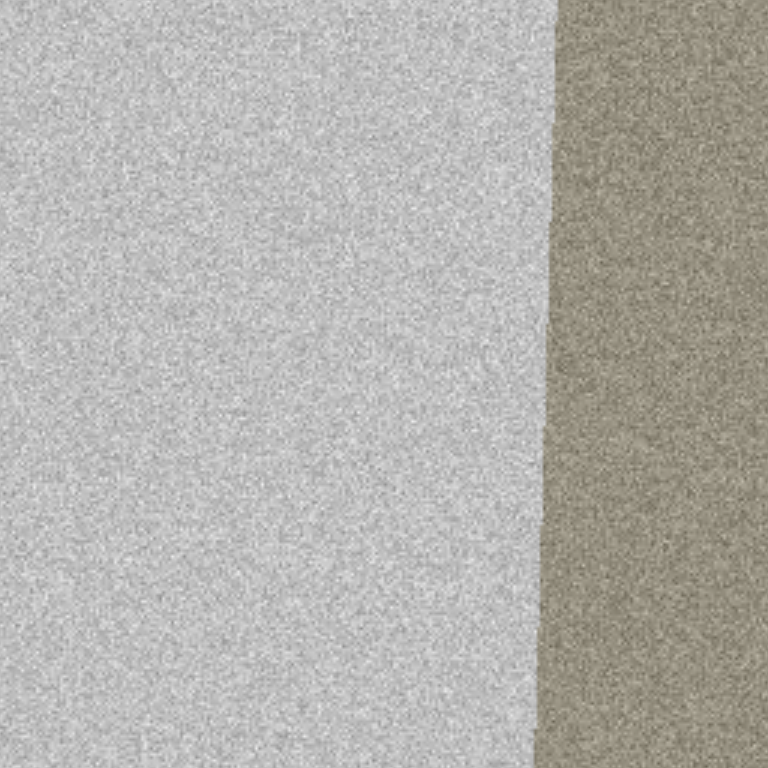
A Shadertoy shader for this texture:

```glsl
// Two grainy flat materials, pale grey and khaki, split by a slightly leaning edge.
// Colours are evaluated on a coarse cell grid (noise grain plus stair-stepped edge)
// and blended bilinearly, so grain and steps scale with the canvas.

const float CELLS = 256.0;          // grid cells across the canvas
const float EDGE_TOP = 186.217;     // edge column at the top of the canvas, in cells
const float EDGE_SLOPE = 0.02976;   // columns the edge moves left per row downward
const vec3 PALE_GREY = vec3(0.749, 0.749, 0.749);
const vec3 KHAKI = vec3(0.587, 0.565, 0.503);
const float GRAIN = 0.058;          // standard deviation of brightness per cell

float hash(vec2 p) {
    vec3 q = fract(p.xyx * vec3(0.1031, 0.1030, 0.0973));
    q += dot(q, q.yzx + 33.33);
    return fract((q.x + q.y) * q.z);
}

// Sum of four uniform values: near-normal, zero mean, unit deviation
float normalNoise(vec2 cell) {
    float sum = 0.0;
    for (int i = 0; i < 4; i++) {
        sum += hash(cell + float(i) * vec2(317.0, 521.0));
    }
    return (sum - 2.0) * sqrt(3.0);
}

vec3 cellColor(vec2 cell) {
    // Whole-cell edge position gives the regular stair steps
    float rowFromTop = CELLS - 0.5 - cell.y;
    float edgeColumn = floor(EDGE_TOP - EDGE_SLOPE * rowFromTop);
    vec3 base = cell.x < edgeColumn ? PALE_GREY : KHAKI;
    return base + GRAIN * normalNoise(cell + 11.0);
}

void mainImage(out vec4 fragColor, in vec2 fragCoord) {
    // Bilinear blend between the four nearest cell centres
    vec2 grid = fragCoord / iResolution.xy * CELLS - 0.5;
    vec2 cell = floor(grid);
    vec2 blend = grid - cell;
    vec3 lower = mix(cellColor(cell), cellColor(cell + vec2(1.0, 0.0)), blend.x);
    vec3 upper = mix(cellColor(cell + vec2(0.0, 1.0)), cellColor(cell + 1.0), blend.x);
    fragColor = vec4(clamp(mix(lower, upper, blend.y), 0.0, 1.0), 1.0);
}
```
